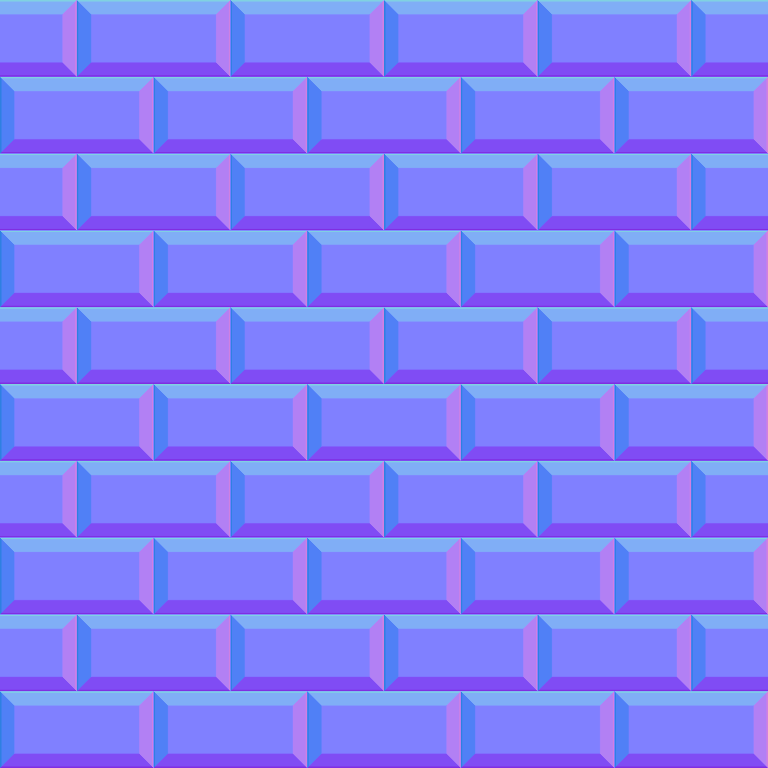
This texture map is drawn by a three.js fragment shader. Its source:

```glsl
varying vec2 vUv;

// Sideways lean of the surface: outward from the nearest edge of the brick
vec2 edgeLean(vec2 p, vec2 inset) {
  float nearRow = smoothstep(-0.0008, 0.0008, inset.x - inset.y);
  vec2 bevel = vec2(p.x < 0.0 ? -0.37 : 0.40, p.y < 0.0 ? -0.40 : 0.365);
  vec2 rim = sign(p) * 0.64;

  // Thin steep rim outside the broad flat bevel
  float depth = min(inset.x, inset.y);
  vec2 lean = mix(rim, bevel, smoothstep(0.0013, 0.0027, depth));

  // Level face in the middle, and a level joint exactly between bricks
  lean *= 1.0 - smoothstep(0.0177, 0.0197, depth);
  lean *= smoothstep(0.0, 0.0006, depth);
  return lean * vec2(1.0 - nearRow, nearRow);
}

void main() {
  // Running bond: five bricks across, ten rows, odd rows shifted by half
  vec2 grid = vUv * vec2(5.0, 10.0);
  grid.x += 0.5 * mod(floor(grid.y), 2.0);

  // Position from the brick centre, in canvas units
  vec2 p = (fract(grid) - 0.5) * vec2(0.2, 0.1);
  vec2 inset = vec2(0.1, 0.05) - abs(p);

  // Encode the unit normal as a colour
  vec2 lean = edgeLean(p, inset);
  vec3 normal = vec3(lean, sqrt(1.0 - dot(lean, lean)));
  gl_FragColor = vec4(normal * 0.5 + 0.5, 1.0);
}
```
